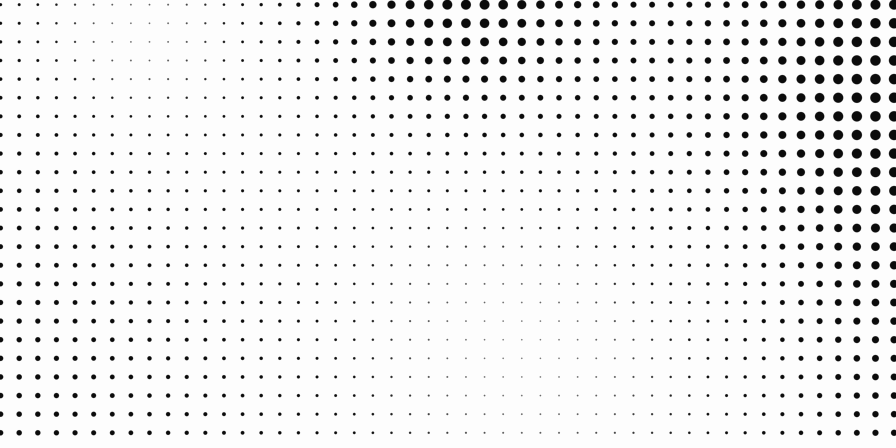
Reproduce this pattern procedurally as a Shadertoy shader.

```glsl
// Halftone field: a regular grid of black dots on near-white paper.
// Each dot takes its radius from a smooth sum of soft elliptical lobes,
// swelling at the top and right and fading to specks in two valleys.

const vec3 PAPER = vec3(0.994);
const vec3 INK = vec3(0.045);
const vec3 FAINT_INK = vec3(0.45);

// Lengths are in canvas heights, radii in fractions of the grid pitch.
const float PITCH = 0.04155;
const vec2 GRID_ORIGIN = vec2(0.0013, 0.9896);
const float BASE_RADIUS = 0.074;
const float MIN_RADIUS = 0.034;
const float MAX_RADIUS = 0.280;

// Soft ellipse: 1 at its centre, fading outwards over the given widths.
float lobe(vec2 p, vec2 centre, vec2 widths) {
    vec2 d = (p - centre) / widths;
    return exp(-dot(d, d));
}

// Dot radius at a grid point, as a fraction of the pitch.
float dotRadius(vec2 p) {
    float r = BASE_RADIUS;
    // Swellings
    r += 0.190 * lobe(p, vec2(1.03, 1.03), vec2(0.30, 0.27)); // top
    r += 0.113 * lobe(p, vec2(2.00, 0.50), vec2(0.25, 1.00)); // right edge
    r += 0.122 * lobe(p, vec2(1.90, 0.85), vec2(0.55, 0.42)); // upper right
    r += 0.063 * lobe(p, vec2(0.00, 0.00), vec2(0.60, 0.50)); // lower left
    r += 0.031 * lobe(p, vec2(0.00, 0.60), vec2(0.25, 0.50)); // left edge
    // Valleys
    r -= 0.040 * lobe(p, vec2(0.28, 0.92), vec2(0.25, 0.20)); // upper left
    r -= 0.040 * lobe(p, vec2(1.17, 0.24), vec2(0.40, 0.35)); // lower middle
    return clamp(r, MIN_RADIUS, MAX_RADIUS);
}

void mainImage(out vec4 fragColor, in vec2 fragCoord) {
    vec2 p = fragCoord / iResolution.y;
    float pixel = 1.0 / iResolution.y;

    // Nearest grid point and the dot drawn there
    vec2 centre = GRID_ORIGIN + PITCH * round((p - GRID_ORIGIN) / PITCH);
    float size = dotRadius(centre);
    float edge = size * PITCH - length(p - centre);
    float coverage = smoothstep(-0.75 * pixel, 0.75 * pixel, edge);

    // The smallest dots print in a paler ink
    vec3 ink = mix(FAINT_INK, INK, smoothstep(MIN_RADIUS, BASE_RADIUS, size));
    fragColor = vec4(mix(PAPER, ink, coverage), 1.0);
}
```
